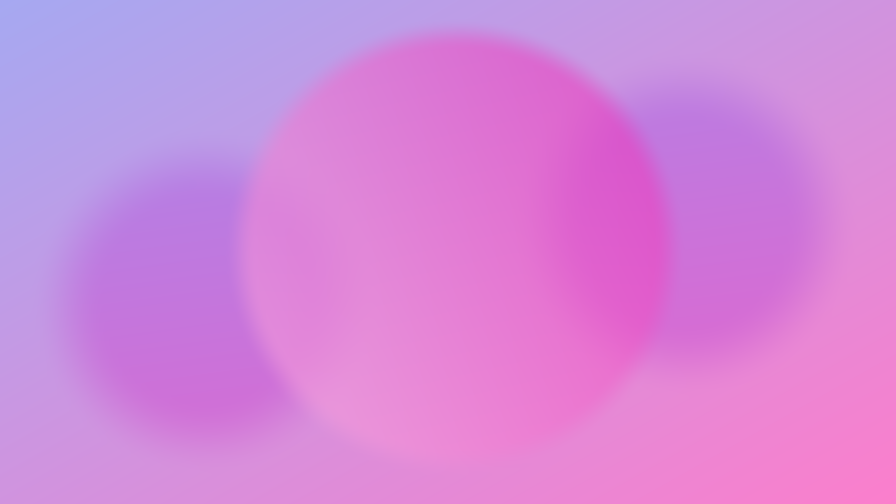
Give the GLSL for this background, as a Shadertoy shader.

```glsl
// Three soft translucent discs over a diagonal blue-to-pink gradient.
// Each disc is a blurred distance-based mask filled with its own linear
// gradient; the large front disc is blended over the two violet ones.

#define SMALL_RADIUS 0.272
#define SMALL_BLUR   0.075
#define SMALL_ALPHA  0.65
#define LARGE_RADIUS 0.426
#define LARGE_BLUR   0.032
#define LARGE_ALPHA  0.56

// Positions are in canvas heights, measured from the canvas centre
const vec2 LEFT_CENTER  = vec2(-0.484, -0.097);
const vec2 RIGHT_CENTER = vec2( 0.472,  0.056);
const vec2 FRONT_CENTER = vec2( 0.014,  0.007);

const vec3 SKY_BLUE    = vec3(0.650, 0.660, 0.945);
const vec3 HOT_PINK    = vec3(0.985, 0.495, 0.800);
const vec3 VIOLET      = vec3(0.695, 0.430, 0.885);
const vec3 ORCHID      = vec3(0.820, 0.355, 0.820);
const vec3 PALE_PINK   = vec3(0.965, 0.620, 0.860);
const vec3 DEEP_PINK   = vec3(0.925, 0.220, 0.740);

// Blends a blurred disc over base; its fill runs along axis from start to end
vec3 blendDisc(vec3 base, vec2 offset, float radius, float blur, float alpha,
               vec2 axis, vec3 start, vec3 end) {
    float along = clamp(0.5 + 0.5 * dot(offset, axis) / radius, 0.0, 1.0);
    float mask = 1.0 - smoothstep(-blur, blur, length(offset) - radius);
    return mix(base, mix(start, end, along), mask * alpha);
}

void mainImage(out vec4 fragColor, in vec2 fragCoord) {
    vec2 uv = fragCoord / iResolution.xy;
    vec2 p = (fragCoord - 0.5 * iResolution.xy) / iResolution.y;

    // Corner-to-corner backdrop
    vec3 color = mix(SKY_BLUE, HOT_PINK, 0.5 * (uv.x + 1.0 - uv.y));

    // Violet discs at the sides
    vec2 down = vec2(0.0, -1.0);
    color = blendDisc(color, p - LEFT_CENTER, SMALL_RADIUS, SMALL_BLUR,
                      SMALL_ALPHA, down, VIOLET, ORCHID);
    color = blendDisc(color, p - RIGHT_CENTER, SMALL_RADIUS, SMALL_BLUR,
                      SMALL_ALPHA, down, VIOLET, ORCHID);

    // Large pink disc in front
    color = blendDisc(color, p - FRONT_CENTER, LARGE_RADIUS, LARGE_BLUR,
                      LARGE_ALPHA, vec2(0.8, 0.6), PALE_PINK, DEEP_PINK);

    fragColor = vec4(color, 1.0);
}
```
